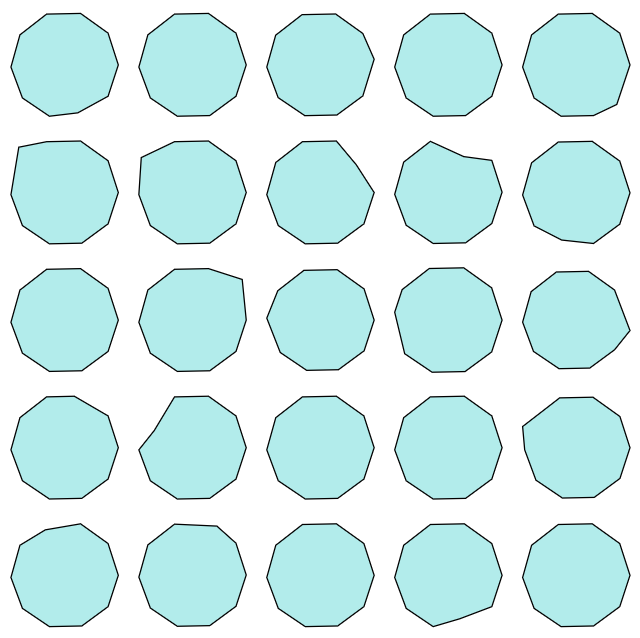
A Shadertoy shader for this pattern:

```glsl
// Five by five grid of outlined pale cyan decagons, many with one corner knocked out of place.

// Lengths are in canvas heights unless noted.
const int   SIDES        = 10;
const float GRID_LAST    = 4.0;                    // index of the last row and column
const vec2  FIRST_CENTRE = vec2(0.1013, 0.0984);   // centre of the lower left cell
const vec2  PITCH        = vec2(0.2005, 0.2000);
const float BOX_SIZE     = 0.1683;                 // longer side of every fitted shape
const float LINE_WIDTH   = 0.0020;
const float TURN         = 0.020;                  // radians
const float UNEVENNESS   = 0.024;                  // angular drift of the corners, radians
const float BENT_SHARE   = 0.64;                   // share of shapes with a moved corner
const float NUDGE_MIN    = 0.05;                   // corner shift, in shape radii
const float NUDGE_MAX    = 0.30;
const uint  SEED         = 7u;
const vec3  PAPER        = vec3(1.0);
const vec3  FILL         = vec3(0.698, 0.925, 0.922);
const vec3  INK          = vec3(0.0);
const float TAU          = 6.283185;

// Three random values in 0..1 for a cell (PCG integer hash).
vec3 hashCell(vec2 cell) {
    uvec3 v = uvec3(uvec2(cell), SEED) * 1664525u + 1013904223u;
    v.x += v.y * v.z;  v.y += v.z * v.x;  v.z += v.x * v.y;
    v ^= v >> 16u;
    v.x += v.y * v.z;  v.y += v.z * v.x;  v.z += v.x * v.y;
    return vec3(v >> 16u) / 65536.0;
}

// Corners of the cell's decagon, scaled and centred to fit its box.
void buildCorners(vec2 cell, out vec2 corners[SIDES]) {
    vec3 rnd = hashCell(cell);
    int bentCorner = rnd.x < BENT_SHARE ? int(rnd.y * float(SIDES)) : -1;
    float nudgeAngle = TAU * rnd.z;
    vec2 nudge = mix(NUDGE_MIN, NUDGE_MAX, rnd.x / BENT_SHARE)
               * vec2(cos(nudgeAngle), sin(nudgeAngle));

    vec2 lo = vec2(9.0), hi = vec2(-9.0);
    for (int i = 0; i < SIDES; i++) {
        float a = TAU * float(i) / float(SIDES);
        a += TURN - UNEVENNESS * cos(a);
        vec2 corner = vec2(cos(a), sin(a));
        if (i == bentCorner) corner += nudge;
        corners[i] = corner;
        lo = min(lo, corner);
        hi = max(hi, corner);
    }

    vec2 extent = hi - lo;
    float scale = BOX_SIZE / max(extent.x, extent.y);
    for (int i = 0; i < SIDES; i++) corners[i] = (corners[i] - 0.5 * (lo + hi)) * scale;
}

// Signed distance to a closed polygon, negative inside.
float polygonDistance(vec2 p, vec2 corners[SIDES]) {
    float nearest = 1e3;
    float side = 1.0;
    vec2 b = corners[SIDES - 1];
    for (int i = 0; i < SIDES; i++) {
        vec2 a = corners[i];
        vec2 edge = b - a;
        vec2 rel = p - a;
        vec2 gap = rel - edge * clamp(dot(rel, edge) / dot(edge, edge), 0.0, 1.0);
        nearest = min(nearest, dot(gap, gap));
        // Flip the sign at each edge crossed by a horizontal ray.
        bvec3 crossing = bvec3(p.y >= a.y, p.y < b.y, edge.x * rel.y > edge.y * rel.x);
        if (all(crossing) || !any(crossing)) side = -side;
        b = a;
    }
    return side * sqrt(nearest);
}

void mainImage(out vec4 fragColor, in vec2 fragCoord) {
    float pixel = 1.0 / iResolution.y;
    vec2 p = fragCoord * pixel - FIRST_CENTRE;

    // Repeat the cell across the grid.
    vec2 cell = clamp(floor(p / PITCH + 0.5), 0.0, GRID_LAST);
    vec2 corners[SIDES];
    buildCorners(cell, corners);
    float d = polygonDistance(p - cell * PITCH, corners);

    // Antialiased fill and centred outline.
    float inside = clamp(0.5 - d / pixel, 0.0, 1.0);
    float outline = clamp(0.5 + (0.5 * LINE_WIDTH - abs(d)) / pixel, 0.0, 1.0);
    vec3 color = mix(PAPER, FILL, inside);
    color = mix(color, INK, outline);
    fragColor = vec4(color, 1.0);
}
```
